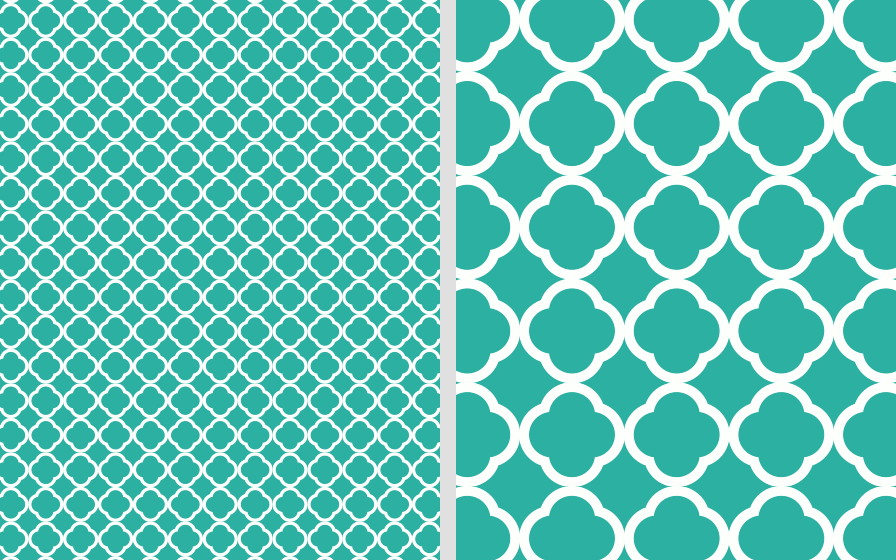
Left, the full canvas; right, a detail of the centre.
A WebGL 1 fragment shader for this pattern:

```glsl
precision highp float;

uniform vec2 u_resolution;

// Distance from the centre of the nearest of four lobes.
float lobeDistance(vec2 p) {
  p = abs(p);
  vec2 folded = vec2(max(p.x, p.y), min(p.x, p.y));
  return length(folded - vec2(0.19, 0.0));
}

void main() {
  vec2 uv = gl_FragCoord.xy / u_resolution;

  // Grid measured from the middle column and the top row.
  vec2 repeats = vec2(12.61, 16.2);
  vec2 grid = (vec2(uv.x, 1.0 - uv.y) - vec2(0.5005, 0.0365)) * repeats;
  vec2 cell = fract(grid + 0.5) - 0.5;

  // Quatrefoil outline, smoothed over about one pixel.
  float edge = abs(lobeDistance(cell) - 0.268) - 0.048;
  float pixel = max(repeats.x / u_resolution.x, repeats.y / u_resolution.y);
  float outline = 1.0 - smoothstep(-0.6 * pixel, 0.6 * pixel, edge);

  vec3 teal = vec3(0.17, 0.69, 0.63);
  vec3 white = vec3(0.99, 1.0, 0.99);
  gl_FragColor = vec4(mix(teal, white, outline), 1.0);
}
```
